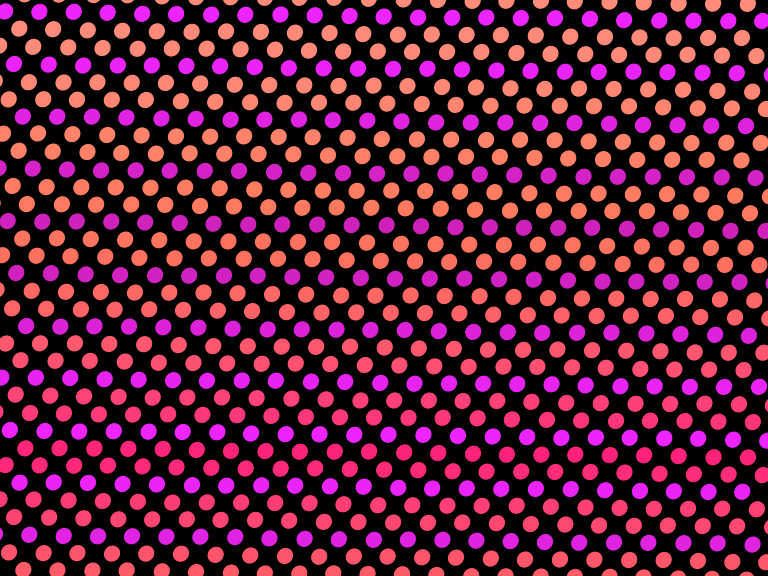
This pattern is drawn by a Shadertoy shader. Its source:

```glsl
// Staggered rows of round dots on black, every third row violet, the rest shading from salmon to rose.
#define ALONG_ROW vec2(0.05977, 0.00078)   // step between dots of one row
#define NEXT_ROW vec2(0.02531, 0.03060)    // step from one row to the next
#define FIRST_DOT vec2(0.0243, 0.1111)     // a violet dot, measured from the top left
#define DOT_RADIUS 0.0140
#define STRETCH 0.04                       // slight lengthening along the rising diagonal
#define WOBBLE 0.0008
#define ROSE_LEVEL 0.79                    // depth at which the warm dots are pinkest
#define GLOW_PERIOD 0.73
#define BACKGROUND vec3(0.004, 0.0, 0.002)

const float TAU = 6.2831853;

// Small irregular drift of each dot
vec2 wobble(vec2 id) {
    vec2 slow = sin(id.yx * vec2(1.7, 0.9) + id * vec2(0.6, 1.3));
    vec2 quick = sin(id * vec2(2.9, 2.3) + id.yx * 4.1);
    return WOBBLE * (slow + 0.5 * quick);
}

// Colour by row kind and depth below the top edge
vec3 dotColour(float row, float depth) {
    float glow = 0.5 + 0.5 * cos(TAU * (depth - 0.77) / GLOW_PERIOD);
    vec3 violet = mix(vec3(0.81, 0.13, 0.73), vec3(0.93, 0.14, 1.0), glow);
    float green = 0.13 + 0.45 * (1.0 - exp(-3.4 * abs(depth - ROSE_LEVEL)));
    vec3 warm = vec3(1.0, green, mix(0.37, 0.48, glow));
    return mod(row, 3.0) < 0.5 ? violet : warm;
}

// Signed distance to a dot stretched along its diagonal
float dotDistance(vec2 offset) {
    float rising = (offset.x - offset.y) * 0.70711;
    float falling = (offset.x + offset.y) * 0.70711;
    return length(vec2(rising / (1.0 + STRETCH), falling * (1.0 + STRETCH))) - DOT_RADIUS;
}

void mainImage(out vec4 fragColor, in vec2 fragCoord) {
    // Height is one unit, with depth counted downward
    vec2 p = vec2(fragCoord.x, iResolution.y - fragCoord.y) / iResolution.y;
    float halfPixel = 0.6 / iResolution.y;

    mat2 lattice = mat2(ALONG_ROW, NEXT_ROW);
    vec2 cell = floor(inverse(lattice) * (p - FIRST_DOT));
    vec3 colour = BACKGROUND;

    // The four corners of the slanted cell
    for (int j = 0; j < 2; j++) {
        for (int i = 0; i < 2; i++) {
            vec2 id = cell + vec2(i, j);
            vec2 centre = FIRST_DOT + lattice * id + wobble(id);
            float cover = 1.0 - smoothstep(-halfPixel, halfPixel, dotDistance(p - centre));
            colour = mix(colour, dotColour(id.y, centre.y), cover);
        }
    }
    fragColor = vec4(colour, 1.0);
}
```
